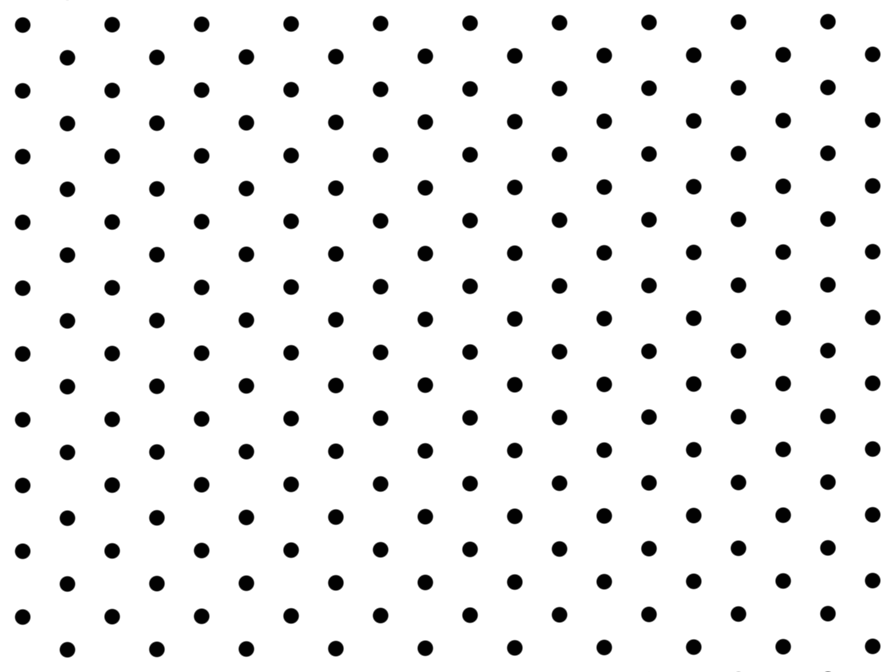
Reproduce this pattern procedurally as a Shadertoy shader.

```glsl
// Lengths are in canvas heights
const vec2  PITCH      = vec2(0.13314, 0.09788); // spacing within one sub-grid
const vec2  FIRST_DOT  = vec2(0.0338, 0.9627);   // centre of the top left dot
const float DOT_RADIUS = 0.0115;
const float ROW_SLOPE  = 0.0042;                 // slight rise of rows to the right
const float EDGE_WIDTH = 0.0032;                 // softness of the dot rim
const vec3  PAPER      = vec3(1.0);
const vec3  INK        = vec3(0.008);

// Distance to the nearest point of a rectangular grid
float gridDistance(vec2 p, vec2 pitch) {
    vec2 cell = p / pitch;
    return length((cell - round(cell)) * pitch);
}

// Signed distance to dots on two grids offset by half a pitch
float staggeredDots(vec2 p) {
    float d = min(gridDistance(p, PITCH), gridDistance(p - 0.5 * PITCH, PITCH));
    return d - DOT_RADIUS;
}

void mainImage(out vec4 fragColor, in vec2 fragCoord) {
    vec2 p = fragCoord / iResolution.y - FIRST_DOT;

    // Shear the rows while the columns stay upright
    p.y -= ROW_SLOPE * p.x;

    // Keep the rim at least one pixel wide on small canvases
    float rim = 0.5 * max(EDGE_WIDTH, 1.0 / iResolution.y);
    float ink = 1.0 - smoothstep(-rim, rim, staggeredDots(p));

    fragColor = vec4(mix(PAPER, INK, ink), 1.0);
}
```
